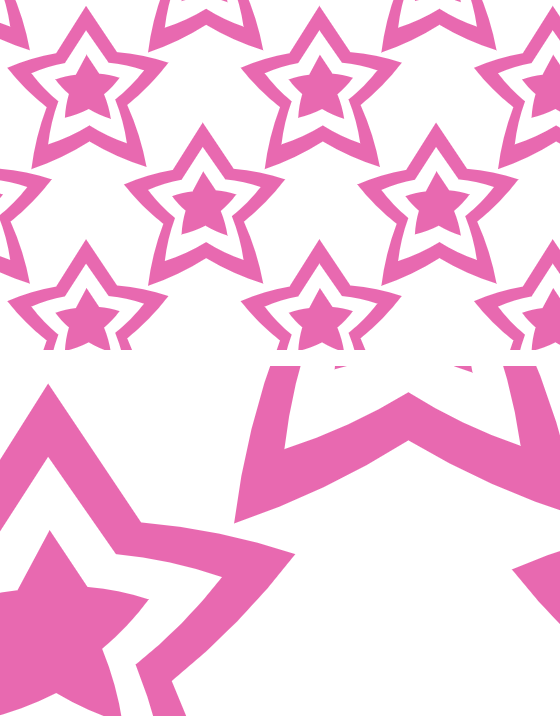
Top: the whole. Bottom: its middle third, enlarged.
A Shadertoy shader for this pattern:

```glsl
// Design units: the canvas is VIEW units high, y runs downward
const float VIEW = 480.0;
const float PERIOD = 320.0;             // repeat in both directions
const vec2 FIRST_TIP = vec2(118.0, 8.0);
const vec2 STAR_MIDDLE = vec2(2.0, 112.0);
const float BOW = 0.03;                 // outward bulge per edge length
const int CORNERS = 10;
const int STEPS = 4;                    // segments per bowed edge
const vec3 PAPER = vec3(1.0);
const vec3 PINK = vec3(0.91, 0.41, 0.69);

// Hand-cut star corners, clockwise from the top, relative to the outer tip
const vec2 OUTER[CORNERS] = vec2[CORNERS](
    vec2(0.0, 0.0), vec2(42.5, 63.5), vec2(113.0, 78.0), vec2(56.5, 136.0),
    vec2(83.0, 221.0), vec2(4.7, 186.0), vec2(-75.0, 224.0),
    vec2(-54.0, 139.0), vec2(-108.0, 85.0), vec2(-41.0, 65.0));
const vec2 GAP[CORNERS] = vec2[CORNERS](
    vec2(0.0, 33.5), vec2(31.0, 78.0), vec2(79.5, 88.5), vec2(40.0, 128.5),
    vec2(56.0, 188.5), vec2(4.7, 164.0), vec2(-52.0, 190.0),
    vec2(-38.0, 131.0), vec2(-75.0, 92.5), vec2(-29.0, 78.5));
const vec2 CORE[CORNERS] = vec2[CORNERS](
    vec2(0.7, 67.0), vec2(18.0, 93.0), vec2(46.0, 98.7), vec2(24.7, 121.3),
    vec2(34.0, 155.0), vec2(3.7, 141.5), vec2(-29.0, 153.5),
    vec2(-23.5, 121.0), vec2(-42.0, 101.0), vec2(-14.0, 94.5));

// Signed distance to a star with bowed edges, negative inside
float starDistance(vec2 p, vec2 corners[CORNERS]) {
    float nearest = 1e9;
    float side = 1.0;
    for (int i = 0; i < CORNERS; i++) {
        vec2 start = corners[i];
        vec2 edge = corners[(i + 1) % CORNERS] - start;
        // The two edges of the top point stay straight
        float bow = (i == 0 || i == CORNERS - 1) ? 0.0 : BOW;
        vec2 a = start;
        for (int k = 1; k <= STEPS; k++) {
            float t = float(k) / float(STEPS);
            vec2 b = start + edge * t
                   + vec2(edge.y, -edge.x) * bow * 4.0 * t * (1.0 - t);
            vec2 ab = b - a;
            vec2 ap = p - a;
            vec2 offset = ap - ab * clamp(dot(ap, ab) / dot(ab, ab), 0.0, 1.0);
            nearest = min(nearest, dot(offset, offset));
            // Flip the side at each crossing of a horizontal ray
            if ((a.y > p.y) != (b.y > p.y)
                && ap.x < ab.x * ap.y / ab.y) side = -side;
            a = b;
        }
    }
    return side * sqrt(nearest);
}

// Pink ring around a solid core, repeated on a square grid
float starGrid(vec2 p, float pixel) {
    vec2 local = mod(p - STAR_MIDDLE + 0.5 * PERIOD, PERIOD)
               - 0.5 * PERIOD + STAR_MIDDLE;
    float ring = max(starDistance(local, OUTER), -starDistance(local, GAP));
    float d = min(ring, starDistance(local, CORE));
    return clamp(0.5 - d / pixel, 0.0, 1.0);
}

void mainImage(out vec4 fragColor, in vec2 fragCoord) {
    float pixel = VIEW / iResolution.y;
    vec2 p = vec2(fragCoord.x, iResolution.y - fragCoord.y) * pixel - FIRST_TIP;
    // Second grid is shifted by half a repeat both ways
    float ink = max(starGrid(p, pixel), starGrid(p - 0.5 * PERIOD, pixel));
    fragColor = vec4(mix(PAPER, PINK, ink), 1.0);
}
```
